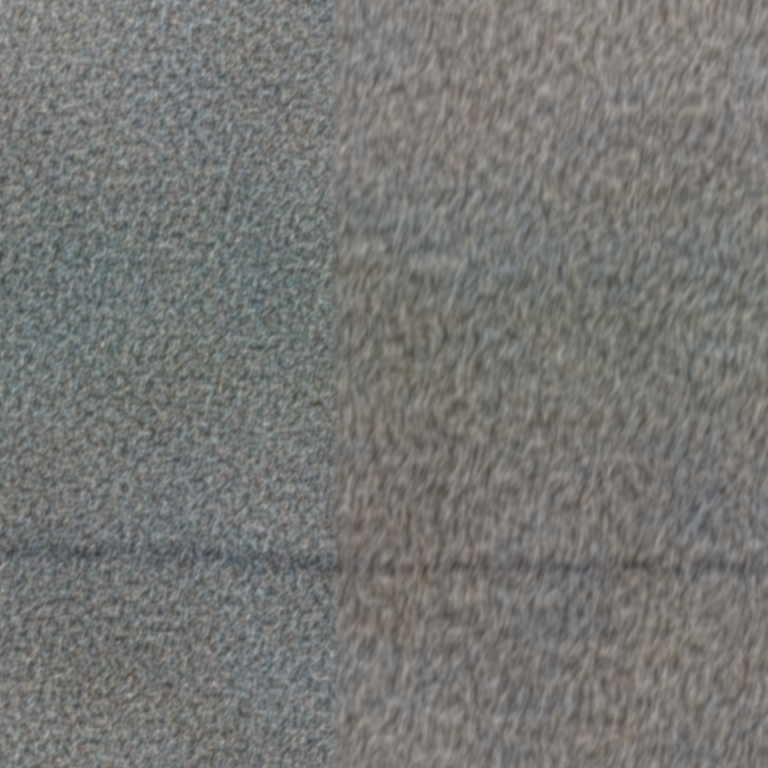
This texture is drawn by a three.js fragment shader. Its source:

```glsl
// Worn grey stone surface: a fine, speckled cool panel beside a softer, warmer
// panel with streaked grain, both crossed by a dark horizontal seam.
// Grain is layered gradient noise, stretched and bent differently per panel.
varying vec2 vUv;

const vec3 COOL_GREY = vec3(0.448, 0.455, 0.452);
const vec3 WARM_GREY = vec3(0.473, 0.458, 0.446);
const vec3 SEAM_SHADE = vec3(0.105, 0.100, 0.085);
const vec3 WARM_TINT = vec3(1.0, 0.05, -0.9);
const vec3 GREEN_TINT = vec3(-0.6, 0.5, 0.1);
const float PANEL_EDGE = 0.437;

// Random unit vector for a lattice cell
vec2 cellGradient(vec2 cell) {
  vec3 p = fract(cell.xyx * vec3(0.1031, 0.1030, 0.0973));
  p += dot(p, p.yzx + 33.33);
  float angle = 6.2832 * fract((p.x + p.y) * p.z);
  return vec2(cos(angle), sin(angle));
}

// Gradient noise, roughly -0.7 to 0.7
float gradientNoise(vec2 p) {
  vec2 cell = floor(p);
  vec2 f = fract(p);
  vec2 w = f * f * f * (f * (f * 6.0 - 15.0) + 10.0);
  float a = dot(cellGradient(cell), f);
  float b = dot(cellGradient(cell + vec2(1.0, 0.0)), f - vec2(1.0, 0.0));
  float c = dot(cellGradient(cell + vec2(0.0, 1.0)), f - vec2(0.0, 1.0));
  float d = dot(cellGradient(cell + 1.0), f - 1.0);
  return mix(mix(a, b, w.x), mix(c, d, w.x), w.y);
}

// Layered noise for broad stains and patches
float cloudNoise(vec2 p) {
  float sum = 0.0;
  float gain = 1.0;
  for (int i = 0; i < 3; i++) {
    sum += gain * gradientNoise(p);
    p = p * 2.03 + 17.3;
    gain *= 0.55;
  }
  return sum;
}

// Two octaves of grain; scale sets cells across and up, lean tilts the grain
float grain(vec2 p, vec2 scale, float lean, float fineGain) {
  vec2 q = vec2(p.x - lean * p.y, p.y) * scale;
  return gradientNoise(q + 31.7) + fineGain * gradientNoise(q * 1.83 + 71.3);
}

// Small isolated bright grains
float specks(vec2 p, vec2 scale, float lean) {
  vec2 q = vec2(p.x - lean * p.y, p.y) * scale;
  return smoothstep(0.2, 0.6, gradientNoise(q + 143.1));
}

// Fine cool panel with coloured glints
vec3 speckledPanel(vec2 p) {
  float tone = 0.17 * grain(p, vec2(98.0, 82.0), 0.25, 0.8);
  float glint = specks(p, vec2(112.0, 88.0), 0.3);
  float hue = gradientNoise(p * 64.0 + 9.0);
  vec3 tint = 0.05 * hue * WARM_TINT + 0.04 * gradientNoise(p * 50.0 + 57.0) * GREEN_TINT;
  return COOL_GREY + tone + 0.085 * glint + tint * (0.6 + glint);
}

// Warm panel with soft, upright, slightly leaning streaks
vec3 streakedPanel(vec2 p) {
  vec2 bend = vec2(gradientNoise(p * 13.0 + 5.0), gradientNoise(p * 13.0 + 45.0));
  vec2 q = p + 0.009 * bend;
  float tone = 0.165 * grain(q, vec2(88.0, 44.0), 0.22, 0.6);
  float glint = specks(q, vec2(80.0, 46.0), 0.3);
  float hue = gradientNoise(p * vec2(46.0, 30.0) + 83.0);
  return WARM_GREY + tone + 0.05 * glint + 0.025 * hue * WARM_TINT;
}

// Broad changes of light and stain over the whole surface
vec3 broadShade(vec2 p) {
  float topLight = 0.06 * smoothstep(0.62, 1.05, p.y);
  float lowLight = 0.018 * smoothstep(0.22, 0.05, p.y);
  float stain = 0.038 * cloudNoise(p * 4.5 + 3.0);
  float patches = cloudNoise(p * 5.0 + 61.0);
  float greenBand = smoothstep(0.35, 0.55, p.y) * smoothstep(0.85, 0.62, p.y);
  return vec3(topLight + lowLight + stain - 0.008)
    + 0.022 * patches * WARM_TINT + 0.018 * greenBand * GREEN_TINT;
}

// Soft dark joint, sagging to the right and broken in strength
float seamMask(vec2 p) {
  float centre = mix(0.286, 0.260, smoothstep(-0.05, 0.6, p.x));
  centre += 0.007 * gradientNoise(vec2(p.x * 16.0, 4.5));
  float offset = (p.y - centre) / mix(0.012, 0.009, smoothstep(0.3, 0.6, p.x));
  float strength = 0.85 + 0.6 * gradientNoise(vec2(p.x * 14.0, 9.4));
  strength *= mix(1.0, 0.72, smoothstep(0.4, 0.8, p.x));
  return strength * exp(-offset * offset);
}

void main() {
  float edge = PANEL_EDGE + 0.008 * gradientNoise(vec2(vUv.y * 40.0, 2.6));
  float panel = smoothstep(edge - 0.01, edge + 0.01, vUv.x);
  vec3 colour = mix(speckledPanel(vUv), streakedPanel(vUv), panel);
  colour += broadShade(vUv);
  colour -= SEAM_SHADE * seamMask(vUv);
  gl_FragColor = vec4(clamp(colour, 0.0, 1.0), 1.0);
}
```
